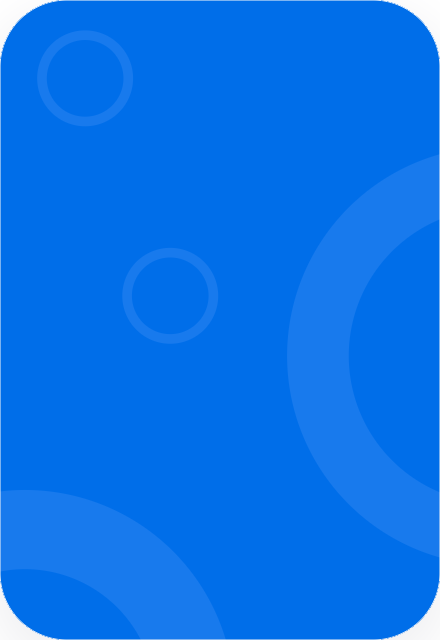
Write a WebGL 2 fragment shader that draws this background.

```glsl
#version 300 es
precision highp float;

uniform vec2 u_resolution;
out vec4 fragColor;

const vec3 CARD_BLUE = vec3(0.0, 0.433, 0.915);
const vec3 RING_BLUE = vec3(0.095, 0.478, 0.93);
const vec3 PAGE_WHITE = vec3(1.0);
const vec3 SHADOW_GREY = vec3(0.935, 0.935, 0.945);

// Smooth coverage of the inside of a signed distance
float coverage(float dist, float pixel) {
    return clamp(0.5 - dist / pixel, 0.0, 1.0);
}

float roundedBox(vec2 p, vec2 halfSize, float radius) {
    vec2 q = abs(p) - halfSize + radius;
    return length(max(q, 0.0)) + min(max(q.x, q.y), 0.0) - radius;
}

float ring(vec2 p, vec2 center, float outer, float inner) {
    float middle = 0.5 * (outer + inner);
    return abs(length(p - center) - middle) - 0.5 * (outer - inner);
}

void main() {
    // Canvas height is one unit
    float pixel = 1.0 / u_resolution.y;
    vec2 p = gl_FragCoord.xy * pixel;
    vec2 size = vec2(u_resolution.x * pixel, 1.0);
    vec2 fromCenter = p - 0.5 * size;
    float cornerRadius = 0.1045;

    // Page with a soft shadow falling below the card
    vec2 shadowOffset = vec2(0.0, -0.03);
    float shadowDist = roundedBox(fromCenter - shadowOffset, 0.5 * size, cornerRadius);
    float shadow = 1.0 - smoothstep(-0.08, 0.08, shadowDist);
    vec3 page = mix(PAGE_WHITE, SHADOW_GREY, shadow);

    // Two small rings and two large ones cut by the edges
    float rings = ring(p, vec2(0.133, 0.8776), 0.0749, 0.0599);
    rings = min(rings, ring(p, vec2(0.266, 0.5378), 0.0749, 0.0599));
    rings = min(rings, ring(p, vec2(size.x + 0.0883, 0.444), 0.3272, 0.2309));
    rings = min(rings, ring(p, vec2(0.0391, -0.0928), 0.3272, 0.2035));
    vec3 card = mix(CARD_BLUE, RING_BLUE, coverage(rings, pixel));

    // Card over page
    float cardDist = roundedBox(fromCenter, 0.5 * size, cornerRadius);
    // Straight sides meet the canvas border, so only corners are softened
    float cardMask = coverage(cardDist + 0.5 * pixel * step(cardDist, 0.0), pixel);
    fragColor = vec4(mix(page, card, cardMask), 1.0);
}
```
